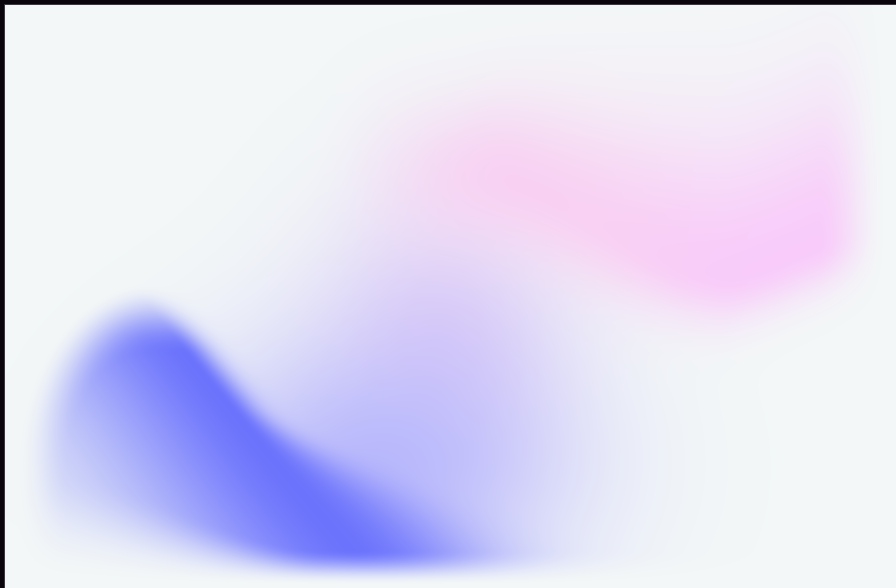
This background is drawn by a WebGL 2 fragment shader. Its source:

```glsl
#version 300 es
precision highp float;
// Soft blue hump and pink ribbon glowing on a pale ground, dark top and left rims.

uniform vec2 u_resolution;
out vec4 fragColor;

float bell(float d) {
    return exp(-d * d);
}

float glow(vec2 p, vec2 center, vec2 radius) {
    vec2 q = (p - center) / radius;
    return exp(-dot(q, q));
}

// Ridge running down to the right: crisp on its right, long fade on its left.
float blueHump(vec2 p) {
    float d = p.x - (0.327 + (0.385 - p.y) * 0.83);
    float rightWidth = 0.046 + 0.16 * (1.0 - smoothstep(0.04, 0.31, p.y));
    float ridge = d > 0.0 ? bell(d / rightWidth) : exp(-pow(-d / 0.3, 1.5));

    // Rounded left shoulder and top
    vec2 q = vec2(min(p.x - 0.26, 0.0) / 0.20, max(p.y - 0.2, 0.0) / 0.275);
    return ridge * (1.0 - smoothstep(0.72, 1.16, length(q)));
}

// Wavy band: tight falloff below its spine, wide falloff above.
float pinkRibbon(vec2 p) {
    float spine = 0.70 - 0.17 * smoothstep(0.8, 1.25, p.x)
                       + 0.08 * smoothstep(1.22, 1.5, p.x);
    float d = p.y - spine;
    float above = mix(0.13, 0.25, smoothstep(0.75, 1.25, p.x));
    float below = mix(0.12, 0.075, smoothstep(0.9, 1.3, p.x));
    float band = bell(d / (d > 0.0 ? above : below));
    float ends = smoothstep(0.52, 0.88, p.x) * (1.0 - smoothstep(1.39, 1.51, p.x));
    return band * ends;
}

void main() {
    vec2 p = gl_FragCoord.xy / u_resolution.y;
    float aspect = u_resolution.x / u_resolution.y;
    p.x *= 1.5238 / aspect;

    vec3 ground = vec3(0.953, 0.969, 0.969);
    vec3 color = ground;

    // Lavender haze joining the two shapes
    color = mix(color, vec3(0.86, 0.79, 0.97), 0.9 * glow(p, vec2(0.75, 0.42), vec2(0.21, 0.25)));
    color = mix(color, vec3(0.71, 0.71, 0.99), 0.95 * glow(p, vec2(0.64, 0.20), vec2(0.31, 0.22)));

    // Pink ribbon, cooler toward its right end
    vec3 pink = mix(vec3(0.975, 0.815, 0.95), vec3(0.975, 0.79, 0.98), smoothstep(0.95, 1.3, p.x));
    color = mix(color, pink, 0.96 * pinkRibbon(p));

    // Blue hump
    color = mix(color, vec3(0.42, 0.45, 0.99), blueHump(p));

    // Lower fade, longer near the left corner
    float fadeHeight = mix(0.19, 0.065, smoothstep(0.1, 0.55, p.x));
    color = mix(ground, color, smoothstep(0.005, fadeHeight, p.y));

    // Dark rims
    float rim = min(p.x, 1.0 - p.y);
    float pixel = 1.0 / u_resolution.y;
    color = mix(vec3(0.04, 0.02, 0.05), color, smoothstep(-0.5, 0.5, (rim - 0.008) / pixel));

    fragColor = vec4(color, 1.0);
}
```
